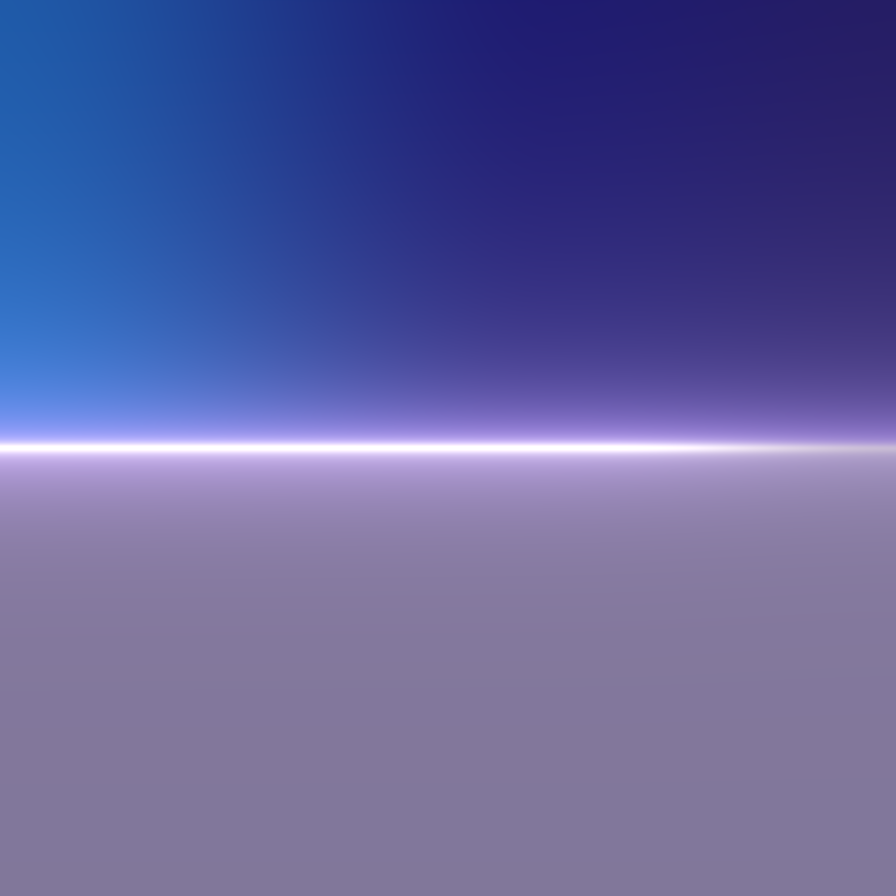
Give the GLSL for this background, as a three.js fragment shader.

```glsl
varying vec2 vUv;

const float HORIZON = 0.5;

// Blend three colours across the canvas: left, middle, right
vec3 acrossBlend(vec3 left, vec3 middle, vec3 right, float x) {
  vec3 color = mix(left, middle, smoothstep(-0.04, 0.62, x));
  return mix(color, right, smoothstep(0.55, 1.05, x));
}

// Exponential falloff away from the horizon
float halo(float dist, float radius) {
  return exp(-dist / radius);
}

// Narrow bright line with soft tails
float lineCore(float dist, float width) {
  float d = dist / width;
  return 1.0 / (1.0 + d * d);
}

// Sky darkens upward, from blue at the left to indigo at the right
vec3 skyColor(vec2 p, float dist) {
  vec3 zenith = acrossBlend(
    vec3(0.10, 0.33, 0.63), vec3(0.09, 0.08, 0.42), vec3(0.12, 0.09, 0.37), p.x);
  vec3 low = acrossBlend(
    vec3(0.28, 0.56, 0.92), vec3(0.35, 0.32, 0.62), vec3(0.35, 0.30, 0.57), p.x);
  vec3 base = mix(zenith, low, exp(-4.4 * dist));
  vec3 violet = vec3(0.75, 0.61, 1.03);
  float strength = mix(0.82, 0.68, smoothstep(0.6, 1.0, p.x));
  return mix(base, violet, strength * halo(dist, 0.04));
}

// Muted ground with a lavender reflection of the horizon
vec3 groundColor(vec2 p, float dist) {
  vec3 base = mix(vec3(0.515, 0.470, 0.615), vec3(0.505, 0.465, 0.605), dist * 2.0);
  vec3 lavender = mix(vec3(0.81, 0.69, 1.02), vec3(0.75, 0.67, 0.90),
                      smoothstep(0.6, 1.0, p.x));
  float strength = mix(0.86, 0.68, p.x);
  return mix(base, lavender, strength * halo(dist, 0.052));
}

void main() {
  float offset = vUv.y - HORIZON;
  float dist = abs(offset);

  vec3 sky = skyColor(vUv, dist);
  vec3 ground = groundColor(vUv, dist);
  vec3 color = mix(ground, sky, smoothstep(-0.004, 0.004, offset));

  // Bright horizon line, fading toward the right edge
  float fade = smoothstep(0.68, 1.02, vUv.x);
  vec3 lineColor = mix(vec3(1.06, 1.03, 1.06), vec3(0.82, 0.78, 0.83), fade);
  float glow = lineCore(dist, 0.0062) * mix(1.0, 0.75, fade);
  color = mix(color, lineColor, glow);

  gl_FragColor = vec4(clamp(color, 0.0, 1.0), 1.0);
}
```
